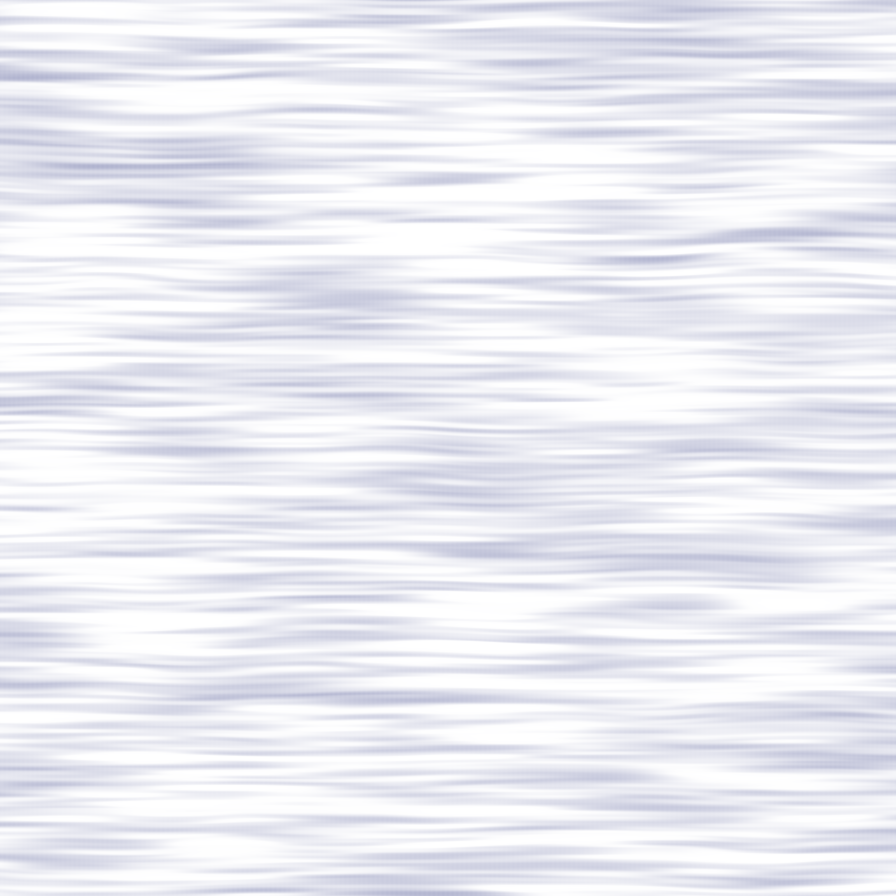
Give the GLSL for this texture, as a three.js fragment shader.

```glsl
// Brushed horizontal streaks of pale blue-violet over white, like space-dyed yarn.
// Stretched row noise is summed from soft clouds down to thin streaks, then
// turned into an amount of dye that is subtracted from white.

varying vec2 vUv;

float hash(vec2 p) {
  vec3 q = fract(vec3(p.xyx) * 0.1031);
  q += dot(q, q.yzx + 33.33);
  return fract((q.x + q.y) * q.z);
}

float ease(float t) {
  return t * t * t * (t * (t * 6.0 - 15.0) + 10.0);
}

// Smooth noise along one row; each row starts at its own random shift.
float rowNoise(float x, float row, float seed) {
  x += 40.0 * hash(vec2(row + 7.3, seed));
  float cell = floor(x);
  float left = hash(vec2(cell, row + seed * 17.0));
  float right = hash(vec2(cell + 1.0, row + seed * 17.0));
  return mix(left, right, ease(x - cell));
}

// Blend of neighbouring rows, from -1 to 1.
float streakNoise(vec2 p, float seed) {
  float row = floor(p.y);
  float below = rowNoise(p.x, row, seed);
  float above = rowNoise(p.x, row + 1.0, seed);
  return 2.0 * mix(below, above, ease(p.y - row)) - 1.0;
}

void main() {
  // Gentle bending so that the streaks are not perfectly level.
  vec2 p = vUv;
  p.y += 0.003 * streakNoise(vUv * vec2(5.0, 10.0), 1.0);
  p.y += 0.0015 * streakNoise(vUv * vec2(10.0, 35.0), 2.0);

  // Soft clouds of dye.
  float tone = 0.3 * streakNoise(p * vec2(2.5, 6.0), 3.0);
  tone += 0.9 * streakNoise(p * vec2(6.0, 16.0), 4.0);
  tone += 0.4 * streakNoise(p * vec2(7.0, 40.0), 5.0);

  // Thin streaks.
  tone += 1.4 * streakNoise(p * vec2(6.0, 115.0), 6.0);
  tone += 1.3 * streakNoise(p * vec2(8.0, 175.0), 7.0);
  tone += 0.8 * streakNoise(p * vec2(10.0, 240.0), 8.0);

  // Dye amount, eased to zero where the cloth stays white.
  float dye = 0.068 + 0.067 * tone;
  dye = 0.5 * (dye + sqrt(dye * dye + 0.0004));

  // Faint vertical threads, visible only in the dyed parts.
  dye *= 1.0 + 0.02 * cos(6.28318 * 192.0 * vUv.x);

  vec3 absorption = vec3(1.0, 0.96, 0.61);
  gl_FragColor = vec4(1.0 - dye * absorption, 1.0);
}
```
